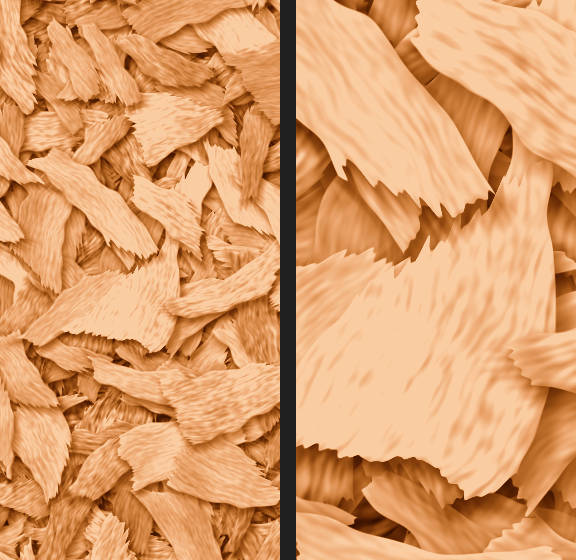
Left: the whole. Right: its middle third, enlarged.
Write a Shadertoy shader that draws this texture.

```glsl
#define LAYERS 8
#define SMALL_CELL 0.13
#define LARGE_CELL 0.31
#define SHADOW 0.56
#define SHADOW_BLUR 0.030
#define SHADOW_OFFSET vec2(0.008, -0.014)
#define FIBRE_FREQ vec2(10.0, 95.0)
#define FIBRE_DEPTH 0.19
#define RAGGED 0.028
#define CLUMPING 1.1

const vec3 WOOD[6] = vec3[6](
    vec3(0.17, 0.04, 0.00), vec3(0.43, 0.18, 0.02), vec3(0.64, 0.34, 0.09),
    vec3(0.81, 0.50, 0.24), vec3(0.92, 0.64, 0.42), vec3(0.98, 0.80, 0.63));

vec2 hash2(vec2 p) {
    vec3 q = fract(p.xyx * vec3(0.1031, 0.1030, 0.0973));
    q += dot(q, q.yzx + 33.33);
    return fract((q.xx + q.yz) * q.zy);
}

float corner(vec2 cell, vec2 f, vec2 o) {
    return dot(hash2(cell + o) * 2.0 - 1.0, f - o);
}

float gradientNoise(vec2 p) {
    vec2 cell = floor(p), f = p - cell;
    vec2 u = f * f * f * (f * (f * 6.0 - 15.0) + 10.0);
    vec2 e = vec2(0.0, 1.0);
    return mix(mix(corner(cell, f, e.xx), corner(cell, f, e.yx), u.x),
               mix(corner(cell, f, e.xy), corner(cell, f, e.yy), u.x), u.y);
}

// Dark to pale wood for a tone from 0 to 1
vec3 woodColour(float tone) {
    float t = clamp(tone, 0.0, 1.0) * 5.0;
    int i = int(min(t, 4.0));
    return mix(WOOD[i], WOOD[i + 1], t - float(i));
}

// Signed distance to a tapered sliver with one corner snapped off
float chipDistance(vec2 p, vec2 size, vec2 form, vec2 seed) {
    float wobble = gradientNoise(p * 13.0 + seed) * RAGGED;
    float splinter = gradientNoise(vec2(p.x * 9.0, p.y * 100.0) + seed) * RAGGED;
    float ends = abs(p.x + form.x * p.y) - size.x + 0.7 * splinter + 2.0 * wobble;
    float sides = abs(p.y) - size.y * (1.0 - form.y * p.x / size.x) + wobble;
    float snapped = dot(p, vec2(0.55, sign(form.x) * 0.83)) - 0.50 * size.x + splinter;
    return max(max(ends * 0.85, sides), snapped);
}

// Fibres run along x; rough chips are deeply furrowed
float chipGrain(vec2 p, vec2 seed, float rough) {
    p.y += 0.025 * gradientNoise(p * 9.0 + seed.yx);
    float fibre = gradientNoise(p * FIBRE_FREQ + seed);
    float pores = gradientNoise(p * FIBRE_FREQ * vec2(4.0, 1.4) + seed.yx);
    float crumble = gradientNoise(p * vec2(32.0, 62.0) + seed);
    float stain = gradientNoise(p * vec2(6.0, 10.0) + seed);
    return FIBRE_DEPTH * (fibre + 0.9 * pores) * (1.0 + 1.3 * rough)
         + 0.55 * rough * crumble + 0.20 * stain;
}

// Draws one layer of scattered chips over the tone below
float addLayer(float tone, vec2 uv, float layer) {
    float height = layer / float(LAYERS - 1);
    float scale = mix(SMALL_CELL, LARGE_CELL, height);
    float pixel = 1.0 / iResolution.x;
    vec2 home = floor(uv / scale + layer * 7.37);

    for (int j = -1; j <= 1; j++)
    for (int i = -1; i <= 1; i++) {
        vec2 id = home + vec2(i, j);
        vec2 key = id + layer * 31.0;
        vec2 place = hash2(key), kind = hash2(key + 117.0);
        vec2 look = hash2(key + 251.0), form = hash2(key + 389.0);
        vec2 centre = (id + 0.5 + (place - 0.5) * 0.6 - layer * 7.37) * scale;

        // Large chips gather in clumps and leave litter bare between them
        float clump = gradientNoise(centre * 2.3 + 5.0);
        if (kind.x > mix(0.95, 0.52, height) + CLUMPING * height * clump) continue;
        vec2 q = uv - centre;
        if (length(q) > 1.2 * scale) continue;

        // Chip frame
        float angle = (kind.y - 0.5) * 2.9;
        float c = cos(angle), s = sin(angle);
        mat2 turn = mat2(c, -s, s, c);
        vec2 size = scale * mix(vec2(0.46, 0.15), vec2(0.82, 0.36), vec2(look.x, form.y));
        vec2 shape = (form - 0.5) * vec2(1.6, 1.1);
        vec2 seed = place * 60.0;
        vec2 p = turn * q;
        vec2 lit = turn * (q - SHADOW_OFFSET);
        float bend = (place.x - 0.5) * 0.4 / size.x;
        p.y += bend * p.x * p.x;
        lit.y += bend * lit.x * lit.x;

        float d = chipDistance(p, size, shape, seed);
        float shade = chipDistance(lit, size, shape, seed);

        // Cast shadow
        tone *= 1.0 - SHADOW * (1.0 - smoothstep(-0.02, SHADOW_BLUR, shade));
        if (d > pixel) continue;

        // Surface, curvature and lit edge
        float rough = smoothstep(0.35, 0.95, look.y) * (1.0 - 0.6 * height);
        float chip = mix(0.74, 0.89, height) + 0.28 * (place.y - 0.5) - 0.12 * rough;
        chip += 0.25 * clump + chipGrain(p, seed, rough);
        chip += 0.14 * dot(p / size, look - 0.5);
        float rim = smoothstep(-0.012, 0.0, d);
        chip += 0.13 * rim * clamp((shade - d) / length(SHADOW_OFFSET), -1.0, 1.0);
        tone = mix(tone, chip, 1.0 - smoothstep(-pixel, pixel, d));
    }
    return tone;
}

void mainImage(out vec4 fragColor, in vec2 fragCoord) {
    vec2 uv = fragCoord / iResolution.x;

    // Crumbled litter under the chips
    float tone = 0.50 + 0.5 * gradientNoise(uv * 22.0) + 0.4 * gradientNoise(uv * 60.0);

    for (int k = 0; k < LAYERS; k++) tone = addLayer(tone, uv, float(k));

    fragColor = vec4(woodColour(tone), 1.0);
}
```
